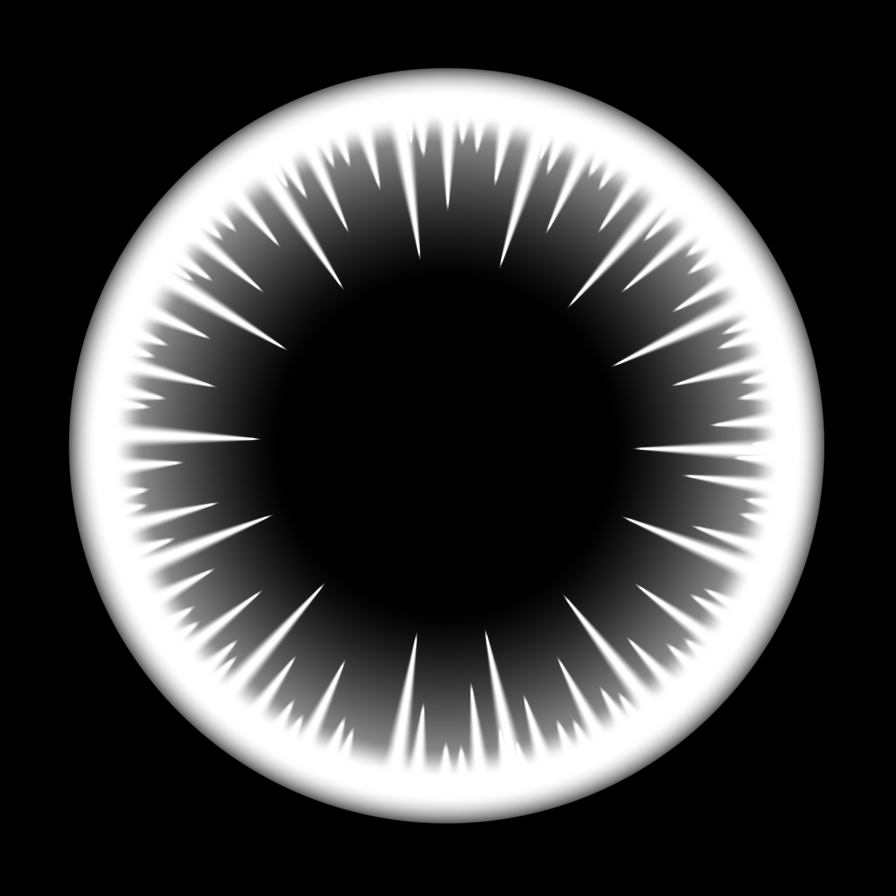
Reproduce this background procedurally as a three.js fragment shader.

```glsl
varying vec2 vUv;

const float COUNT = 14.0;

float hash(float n) {
  return fract(sin(n * 12.9898) * 43758.5453);
}

// Uneven spacing around the circle, in degrees
float wander(float k) {
  float turn = k * 6.2831853 / COUNT;
  float beat = cos(2.0943951 * (k - 1.0));
  return 2.0 * cos(turn) - 2.4 * sin(turn) + (1.9 - 2.0 * sin(turn)) * beat;
}

// One tapered ray pointing inward, with a soft edge
float spike(vec2 p, float degreesAround, float tip, float halfWidth) {
  float a = radians(degreesAround);
  vec2 dir = vec2(cos(a), sin(a));
  float along = dot(p, dir);
  float across = abs(p.x * dir.y - p.y * dir.x);
  float taper = clamp((along - tip) / (0.372 - tip), 0.0, 1.0);
  float width = 0.0006 + halfWidth * taper;
  float body = 1.0 - smoothstep(0.3 * width, 1.7 * width, across);
  return body * smoothstep(tip, tip + 0.012, along);
}

// A full circle of rays sharing one length and offset
float spikeRing(vec2 p, float offset, float tip, float halfWidth, float sway) {
  float light = 0.0;
  for (float k = 0.0; k < COUNT; k++) {
    float angle = k * 360.0 / COUNT + offset + sway * wander(k);
    float reach = tip + 0.008 * (hash(k + offset) - 0.5);
    light = max(light, spike(p, angle, reach, halfWidth));
  }
  return light;
}

void main() {
  vec2 p = vUv - vec2(0.4985, 0.5025);
  float r = length(p);

  // Inner haze and bright band
  float haze = 0.5 * pow(clamp((r - 0.185) / 0.15, 0.0, 1.0), 1.4);
  float band = smoothstep(0.335, 0.372, r);
  float light = mix(haze, 1.0, band);

  // Long, middle and short rays
  float rays = spikeRing(p, -1.9, 0.206, 0.0100, 1.0);
  rays = max(rays, spikeRing(p, 14.1, 0.261, 0.0085, 0.8));
  rays = max(rays, spikeRing(p, 3.7, 0.289, 0.0085, 0.7));
  rays = max(rays, spikeRing(p, 18.9, 0.317, 0.0085, 0.8));
  rays = max(rays, spikeRing(p, 8.4, 0.329, 0.0075, 0.75));
  rays = max(rays, spikeRing(p, 11.3, 0.335, 0.0070, 0.75));
  rays = max(rays, spikeRing(p, 21.2, 0.329, 0.0070, 0.85));
  light = mix(light, 1.0, rays);

  // Shaded outer rim and disc edge
  float rim = clamp((r - 0.390) / 0.0315, 0.0, 1.0);
  light *= 1.0 - 0.65 * rim * rim;
  light *= 1.0 - smoothstep(0.4205, 0.4225, r);

  gl_FragColor = vec4(vec3(light), 1.0);
}
```
